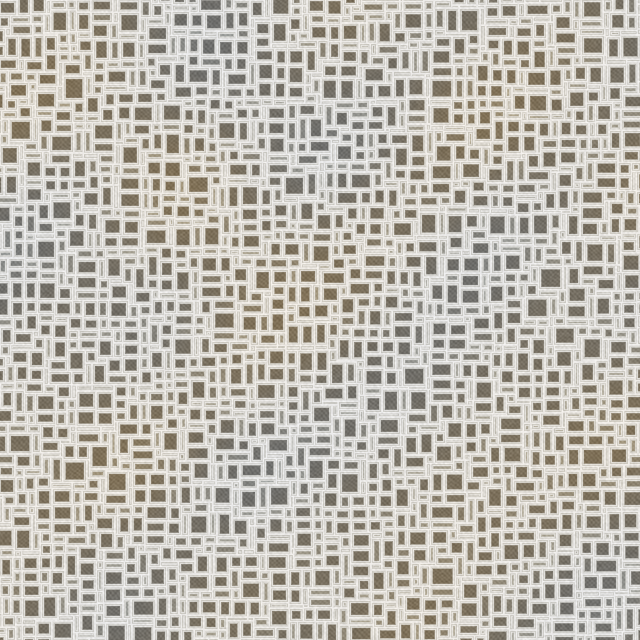
Write a Shadertoy shader that draws this pattern.

```glsl
const float CELLS = 47.0;
const vec3 GAP   = vec3(0.795, 0.785, 0.755);
const vec3 LINE  = vec3(0.930, 0.922, 0.912);
const vec3 FAINT = vec3(0.680, 0.665, 0.610);
const vec3 DARK  = vec3(0.465, 0.435, 0.380);

float hash(vec2 p) {
    vec3 q = fract(vec3(p.xyx) * 0.1031);
    q += dot(q, q.yzx + 33.33);
    return fract((q.x + q.y) * q.z);
}

// Lattice point shifted at random, kept clear of its neighbours
vec2 jitteredPoint(vec2 id, float amount) {
    return id + amount * (hash(id + 71.0) - 0.5);
}

// Bounds (left, bottom, right, top) of one block in a pinwheel tiling:
// even lattice points carry vertical walls, odd ones horizontal walls
vec4 blockBounds(vec2 id, float amount) {
    vec2 a = jitteredPoint(id, amount);
    vec2 b = jitteredPoint(id + vec2(1, 0), amount);
    vec2 c = jitteredPoint(id + vec2(0, 1), amount);
    vec2 d = jitteredPoint(id + 1.0, amount);
    bool even = mod(id.x + id.y, 2.0) < 0.5;
    return even ? vec4(a.x, b.y, d.x, c.y) : vec4(c.x, a.y, b.x, d.y);
}

// x: distance to the wall, y: half of the block's shorter side
vec2 blocks(vec2 p, float amount) {
    vec2 best = vec2(-9.0, 0.0);
    vec2 base = floor(p);
    for (int j = -1; j <= 1; j++)
    for (int i = -1; i <= 1; i++) {
        vec4 r = blockBounds(base + vec2(i, j), amount);
        vec2 inner = min(p - r.xy, r.zw - p);
        float dist = min(inner.x, inner.y);
        vec2 size = r.zw - r.xy;
        if (dist > best.x) best = vec2(dist, 0.5 * min(size.x, size.y));
    }
    return best;
}

// Broad drift between warm and cool, about -1 to 1
float drift(vec2 p) {
    float s = sin(p.x * 9.0 + 2.0 * sin(p.y * 7.0 + 1.0));
    s += sin(p.y * 11.0 + 2.0 * sin(p.x * 8.0 + 4.0));
    s += 0.7 * sin((p.x - p.y) * 17.0 + 2.5);
    return s / 2.2;
}

// Fine diagonal hatching, bent a little by slower waves
float hatch(vec2 p) {
    float bend = 1.5 * sin(p.x * 83.0 + 2.0 * sin(p.y * 61.0));
    return 0.6 * sin((p.x + p.y) * 810.0 + bend)
         + 0.4 * sin((p.x - p.y) * 930.0 - bend);
}

// Smooth grain between hashed lattice values, -1 to 1
float grain(vec2 p) {
    vec2 i = floor(p), f = fract(p);
    f *= f * (3.0 - 2.0 * f);
    float low  = mix(hash(i), hash(i + vec2(1, 0)), f.x);
    float high = mix(hash(i + vec2(0, 1)), hash(i + 1.0), f.x);
    return 2.0 * mix(low, high, f.y) - 1.0;
}

void mainImage(out vec4 fragColor, in vec2 fragCoord) {
    vec2 uv = fragCoord / iResolution.y;
    float soft = 0.3 * CELLS / iResolution.y;
    vec2 block = blocks(uv * CELLS, 0.93);
    float dist = block.x;

    // White wall with a fainter parallel line inside it
    float wall = 1.0 - smoothstep(0.045 - soft, 0.075 + soft, dist);
    float ring = 1.0 - smoothstep(0.0, 0.035 + soft, abs(dist - 0.15));
    vec3 col = mix(GAP, LINE, max(wall, 0.75 * ring));

    // Tile body, darker in the larger blocks
    float body = smoothstep(0.19 - soft, 0.25 + soft, dist);
    vec3 tile = mix(FAINT, DARK, smoothstep(0.2, 0.52, block.y));
    col = mix(col, tile, body);

    // Tint, hatching and grain
    col += vec3(0.030, 0.004, -0.036) * drift(uv) * mix(0.3, 1.0, body);
    col += 0.035 * hatch(uv) * mix(0.45, 1.0, body);
    col += 0.03 * grain(uv * 330.0);
    fragColor = vec4(clamp(col, 0.0, 1.0), 1.0);
}
```
